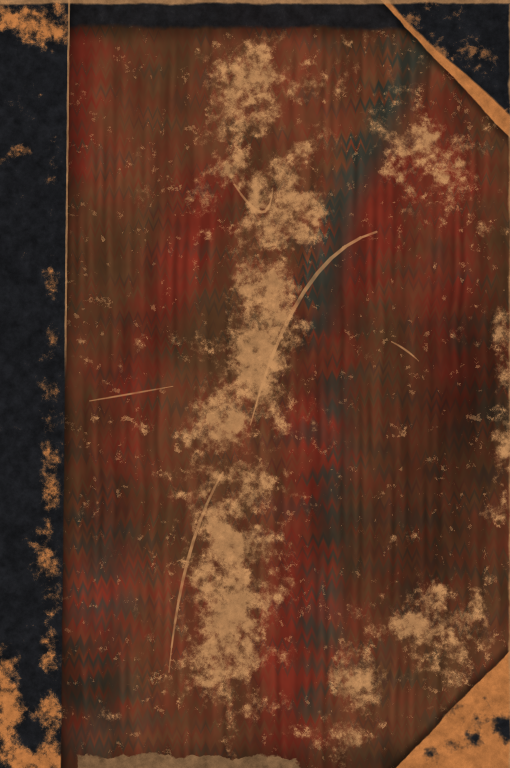
Write a Shadertoy shader that draws this texture.

```glsl
// An old book cover: combed marbled paper with a dark leather spine and corners.
// Soft capsules place colour bands and wear, layered noise breaks them up,
// and short curves add scratches. Units: cover height = 1.
#define COVER_W 0.664
#define COMB_PITCH 0.0125
#define COMB_ROW 0.0075
#define COMB_DEPTH 0.014
#define WEAR_SCALE 27.0
#define TAN vec3(.70, .51, .335)
#define LEATHER vec3(.11, .112, .122)
#define BROWN vec3(.37, .24, .15)
#define RED vec3(.42, .155, .11)
#define TEAL vec3(.19, .205, .175)

float hash(vec2 p) {
  vec3 q = fract(p.xyx * .1031);
  q += dot(q, q.yzx + 33.33);
  return fract((q.x + q.y) * q.z);
}

float noise(vec2 p) {
  vec2 i = floor(p), f = fract(p), e = vec2(1, 0);
  f = f * f * (3. - 2. * f);
  return mix(mix(hash(i), hash(i + e), f.x),
             mix(hash(i + e.yx), hash(i + e.xx), f.x), f.y);
}

float fbm(vec2 p) {
  float sum = 0., amp = .41;
  for (int i = 0; i < 5; i++) {
    sum += amp * noise(p);
    p = mat2(1.6, 1.2, -1.2, 1.6) * p + 17.3;
    amp *= .65;
  }
  return sum * .97;
}

float segment(vec2 p, vec2 a, vec2 b) {
  vec2 d = b - a;
  return length(p - a - d * clamp(dot(p - a, d) / dot(d, d), 0., 1.));
}

// Joins a soft capsule (ends in ab) to a field
void add(inout float field, vec2 p, vec4 ab, float r, float strength) {
  float d = segment(p, ab.xy, ab.zw) / r;
  field = max(field, strength * exp(-d * d));
}

// Noise-broken coverage of a soft field
float worn(float field, float n) {
  return smoothstep(0., .65, field + (n - .5) * 2.6 - .36);
}

// Joins a tapered quadratic curve to a scratch mask
void scratch(inout float mask, vec2 p, vec4 ab, vec2 c, float w) {
  float soft = .8 / iResolution.y;
  vec2 last = ab.xy;
  for (int i = 1; i <= 10; i++) {
    float t = float(i) * .1, r = w * (.35 + 2.4 * t * (1. - t));
    vec2 next = mix(mix(ab.xy, ab.zw, t), mix(ab.zw, c, t), t);
    mask = max(mask, smoothstep(r + soft, r - soft, segment(p, last, next)));
    last = next;
  }
}

vec3 marbledPaper(vec2 p) {
  vec2 q = p + .008 * (vec2(noise(p * 14.), noise(p * 14. + 40.)) - .5);
  float tooth = abs(fract(q.x / COMB_PITCH) * 2. - 1.);
  float row = (q.y + COMB_DEPTH * tooth) / COMB_ROW;
  float vein = noise(vec2(row, q.x * 30.)), fleck = noise(vec2(row * 1.3 + 31., q.x * 50.));
  float column = noise(vec2(q.x / COMB_PITCH * 2., q.y * 9.)), broad = fbm(p * 9.);
  vec2 b = q + vec2((vein - .5) * .03, 0);
  float red = .2, teal = 0., grime = 0.;
  add(red, b, vec4(.51, .77, .43, .58), .055, 1.);
  add(red, b, vec4(.43, .58, .37, .05), .05, .9);
  add(red, b, vec4(.27, .75, .17, .5), .045, .9);
  add(red, b, vec4(.16, .5, .11, .08), .06, .7);
  add(red, b, vec4(.58, .84, .6, .48), .06, .75);
  add(red, b, vec4(.1, .95, .1, .78), .025, .8);
  add(teal, b, vec4(.55, .95, .45, .75), .027, .9);
  add(teal, b, vec4(.45, .75, .41, .58), .025, .95);
  add(teal, b, vec4(.44, .5, .42, .1), .03, .5);
  add(teal, b, vec4(.13, .3, .13, .05), .06, .5);
  add(grime, p, vec4(.62, .52, .55, .28), .1, .3);
  vec3 col = mix(BROWN, RED, clamp(red + (fleck - .5) * .5 + broad - .5, 0., 1.));
  col = mix(col, TEAL, clamp(teal + grime * .6 + (vein - .6) * .9, 0., .9));
  return col * (.82 + .3 * column) * (1. - grime) * (.7 + .56 * broad);
}

void mainImage(out vec4 fragColor, in vec2 fragCoord) {
  vec2 p = fragCoord / iResolution.xy * vec2(COVER_W, 1);
  float n = fbm(p * WEAR_SCALE), fine = fbm(p * 90. + 9.);
  float ragged = (n - .5) * .012, aa = 1. / iResolution.y, rub = mix(n, fine, .4);
  float wear = 0., cut = 0., bare = 0., remnant = 0.;
  vec3 tanCol = TAN * (.76 + .44 * fine), leather = LEATHER * (.55 + .85 * fine);
  vec3 hideTan = tanCol * vec3(1, .87, .74), col = marbledPaper(p);

  // Rubbed paper: broad central trail, then side patches
  add(wear, p, vec4(.345, .88, .35, .72), .085, .7);
  add(wear, p, vec4(.35, .72, .345, .58), .06, .76);
  add(wear, p, vec4(.345, .58, .29, .43), .06, .9);
  add(wear, p, vec4(.3, .42, .29, .14), .07, .84);
  add(wear, p, vec4(.53, .84, .58, .75), .06, .62);
  add(wear, p, vec4(.58, .21, .55, .18), .068, .72);
  add(wear, p, vec4(.48, .16, .46, .07), .05, .55);
  add(wear, p, vec4(.66, .58, .65, .34), .024, .6);
  col = mix(col, tanCol, worn(wear, rub) * .92);
  col = mix(col, tanCol, smoothstep(.66, .8, fine) * .4);

  // Long and short scratches
  scratch(cut, p, vec4(.49, .698, .385, .67), vec2(.326, .447), .0027);
  scratch(cut, p, vec4(.29, .385, .235, .29), vec2(.22, .125), .0022);
  scratch(cut, p, vec4(.117, .478, .17, .487), vec2(.225, .497), .0013);
  scratch(cut, p, vec4(.305, .76, .35, .69), vec2(.355, .755), .002);
  scratch(cut, p, vec4(.51, .555, .53, .545), vec2(.545, .53), .0014);
  col = mix(col, TAN * 1.12, cut * (.4 + .4 * noise(p * 130.)));

  // Top turn-in and torn lower lining
  col *= 1. - .35 * smoothstep(.94, .97, p.y) - .25 * smoothstep(.05, 0., p.y);
  col = mix(col, leather, smoothstep(-.004, .004, p.y - .964 + ragged) * .92);
  float torn = smoothstep(aa, -aa, max(p.y - .017, abs(p.x - .245) - .145) + ragged * 2.);
  col = mix(col, vec3(.47, .35, .24) * (.7 + .6 * fine), torn);

  // Leather corner with a tapered tan border
  float top = dot(p - vec2(.501, .994), vec2(.73, .684)) + ragged * .35;
  float rim = mix(.007, .022, smoothstep(.98, .83, p.y));
  vec3 corner = mix(leather, hideTan, smoothstep(.58, .75, rub) * .6);
  corner = mix(hideTan, corner, smoothstep(-.002, .002, top - rim));
  col *= 1. - .4 * smoothstep(-.012, 0., top);
  col = mix(col, corner, smoothstep(-aa, aa, top));

  // Bare lower corner with leather remnants
  float low = dot(p - vec2(.514, 0), vec2(.716, -.698)) + ragged * .45;
  add(remnant, p, vec4(.56, .025, .66, .052), .016, .9);
  col *= 1. - .45 * smoothstep(-.012, 0., low);
  col = mix(col, mix(hideTan, leather, worn(remnant, n)), smoothstep(-aa, aa, low));

  // Spine, its hinge shadow and worn leather
  float spine = mix(.079, .09, p.y) - p.x + ragged * .15;
  col *= 1. - .5 * exp(min(spine, 0.) * 95.);
  add(bare, p, vec4(0, .985, .075, .965), .036, .85);
  add(bare, p, vec4(0, .01, .08, .01), .034, .9);
  add(bare, p, vec4(.01, .14, .01, .05), .024, .85);
  add(bare, p, vec4(.064, .49, .064, .04), .017, .65);
  add(bare, p, vec4(0, .795, .035, .805), .014, .75);
  add(bare, p, vec4(.07, .82, .066, .54), .012, .38);
  vec3 hide = mix(leather, hideTan, worn(bare - .08, rub));
  col = mix(col, hide, smoothstep(-aa, aa, spine));
  float hinge = smoothstep(.0022, .0006, abs(spine)) * smoothstep(.5, .56, p.y);
  col = mix(col, tanCol, hinge * .75);

  // Frayed outer rim
  float edge = min(1. - p.y, COVER_W - p.x + .004) + ragged * .5;
  col = mix(col, tanCol, smoothstep(.007, .003, edge) * .8);
  fragColor = vec4(clamp(col, 0., 1.), 1);
}
```
